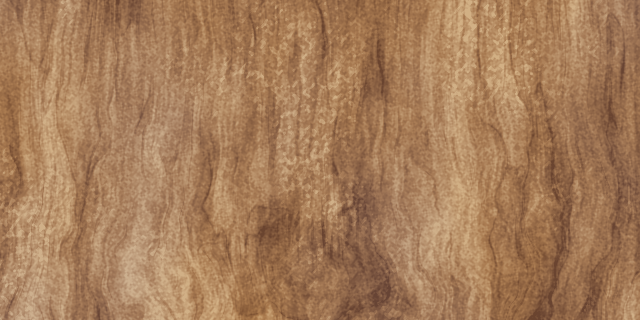
Give the GLSL for this texture, as a Shadertoy shader.

```glsl
const vec3 DARK_WOOD = vec3(0.515, 0.36, 0.26);
const vec3 MID_WOOD = vec3(0.648, 0.477, 0.337);
const vec3 PALE_WOOD = vec3(0.765, 0.628, 0.482);
const vec3 WARM_TINT = vec3(0.06, 0.0, -0.12);

const vec2 KNOT_CENTRE = vec2(0.98, 0.16);
const vec2 KNOT_RADII = vec2(0.25, 0.18);
const float KNOT_PUSH = 0.20;
const vec2 PATCH_TOP = vec2(1.19, 0.62);
const vec2 PATCH_FOOT = vec2(1.32, 0.20);
const float PATCH_RADIUS = 0.08;

const float BROAD_GAIN = 2.5;
const float STREAK_GAIN = 1.7;
const float FIBRE_GAIN = 0.75;
const float GRIT_GAIN = 0.95;
const float CURL_GAIN = 0.75;
const float VEIN_WIDTH = 0.006;
const float VEIN_DEPTH = 0.8;
const int VEIN_LAYERS = 3;

float hash(vec2 cell) {
    vec3 q = fract(vec3(cell.xyx) * 0.1031);
    q += dot(q, q.yzx + 33.33);
    return fract((q.x + q.y) * q.z);
}

float noise(vec2 p) {
    vec2 cell = floor(p);
    vec2 f = fract(p);
    f = f * f * (3.0 - 2.0 * f);
    float low = mix(hash(cell), hash(cell + vec2(1, 0)), f.x);
    float high = mix(hash(cell + vec2(0, 1)), hash(cell + vec2(1, 1)), f.x);
    return mix(low, high, f.y);
}

float fbm(vec2 p) {
    float sum = 0.0, gain = 0.53;
    for (int i = 0; i < 4; i++) {
        sum += gain * noise(p);
        p = mat2(0.96, 0.28, -0.28, 0.96) * p * 2.03 + 17.3;
        gain *= 0.5;
    }
    return sum;
}

float segmentDistance(vec2 p, vec2 a, vec2 b) {
    vec2 axis = b - a;
    float t = clamp(dot(p - a, axis) / dot(axis, axis), 0.0, 1.0);
    return length(p - a - axis * t);
}

// Grain runs upright, wavers more near the foot and parts around the knot
float grainCoordinate(vec2 p) {
    vec2 d = p - KNOT_CENTRE;
    float r2 = dot(d, d);
    float parted = d.x * r2 / (r2 + KNOT_PUSH * KNOT_PUSH);
    float waver = mix(0.42, 0.12, smoothstep(0.1, 0.8, p.y));
    return parted + KNOT_CENTRE.x + waver * (fbm(p * vec2(3.2, 2.6) + 4.0) - 0.5);
}

// Upright threads whose ends are staggered from column to column
float threads(float x, float y, float across, float along) {
    float stagger = 3.0 * noise(vec2(x * across * 0.6, y * along * 0.3));
    return noise(vec2(x * across, y * along + stagger));
}

// Broken dark contours of uneven width with a soft stain on one side
float veins(vec2 p, float grain) {
    float dark = 0.0;
    float uneven = noise(p * vec2(40.0, 22.0));
    for (int i = 0; i < VEIN_LAYERS; i++) {
        vec2 seed = vec2(13.7, 29.1) * float(i + 1);
        float field = fbm(vec2(grain * 4.2, p.y * 0.8) + seed) - 0.5;
        float slope = length(vec2(dFdx(field), dFdy(field))) * iResolution.y;
        float dist = field / max(slope, 0.7);
        float shown = smoothstep(0.48, 0.62, fbm(p * vec2(3.5, 2.6) + seed.yx));
        float line = 1.0 - smoothstep(0.0, VEIN_WIDTH * (0.5 + uneven), abs(dist));
        float stain = smoothstep(-0.004, 0.004, dist) * exp(-abs(dist) * 35.0);
        dark += shown * (line * (0.3 + 0.9 * uneven) + 0.55 * stain);
    }
    return min(dark, 1.3);
}

void mainImage(out vec4 fragColor, in vec2 fragCoord) {
    vec2 p = fragCoord / iResolution.y;
    float grain = grainCoordinate(p);
    float fibreX = mix(p.x, grain, 0.7);
    vec2 ragged = p + 0.15 * (vec2(fbm(p * 8.0), fbm(p * 8.0 + 23.0)) - 0.5);

    // Broad bands and streaks
    float tone = BROAD_GAIN * (fbm(vec2(grain * 5.0, p.y * 1.6) + 7.0) - 0.5);
    tone += STREAK_GAIN * (fbm(vec2(fibreX * 24.0, p.y * 3.5) + 31.0) - 0.5);

    // Pale patch, crisp on the right and faded on the left
    float edge = segmentDistance(ragged, PATCH_TOP, PATCH_FOOT) - PATCH_RADIUS;
    float side = smoothstep(-0.05, 0.06, p.x - mix(1.33, 1.19, smoothstep(0.2, 0.62, p.y)));
    float fade = mix(0.05, 0.008, side);
    float rimShown = side * smoothstep(0.3, 0.6, noise(p * 14.0 + 3.0));
    tone = mix(tone, 0.5 * tone + 0.5, 0.85 * smoothstep(fade, -fade, edge));
    tone -= 0.7 * rimShown * (1.0 - smoothstep(0.0, 0.008, abs(edge)));

    // Knot: torn swirls inside a broken, shaded outline
    vec2 k = (ragged - KNOT_CENTRE) / KNOT_RADII;
    float r = length(k);
    float inside = smoothstep(1.08, 0.85, r);
    float swirl = fbm(vec2(r * 6.0 + 2.0 * fbm(p * 9.0), k.x * 1.5 + k.y) + 63.0) - 0.5;
    tone += inside * (1.4 * swirl - 0.25);
    float outlineShown = smoothstep(0.25, 0.55, noise(k * 2.0 + 8.0));
    tone -= outlineShown * (0.5 * exp(-abs(r - 1.0) * 14.0) + 0.5 * exp(-abs(r - 1.0) * 55.0));

    // Short upright cracks above the heart of the knot
    vec2 c = (p - KNOT_CENTRE - vec2(0.02, 0.13)) / vec2(0.18, 0.22);
    float cracks = smoothstep(0.52, 0.75, threads(p.x, p.y, 85.0, 12.0));
    tone -= 0.75 * cracks * exp(-2.0 * dot(c, c));

    // Fine threads, sparse dark pores, curling lines and grit
    tone += FIBRE_GAIN * (threads(fibreX, p.y, 110.0, 10.0) - 0.5);
    tone -= 0.5 * smoothstep(0.68, 0.9, threads(fibreX + 3.0, p.y, 75.0, 8.0));
    float curled = p.x + 0.35 * fbm(p * vec2(5.0, 4.0) + 41.0);
    float curlShown = smoothstep(0.85, 0.25, p.y) * smoothstep(0.3, 0.6, fbm(p * 3.0 + 90.0));
    tone += CURL_GAIN * curlShown * (noise(vec2(curled * 95.0, p.y * 14.0)) - 0.5);
    vec2 turned = mat2(0.8, 0.6, -0.6, 0.8) * p;
    tone += GRIT_GAIN * (noise(turned * 165.0) - 0.5);

    // Small pale flakes in loose clusters
    float cluster = smoothstep(0.46, 0.64, fbm(p * vec2(4.0, 2.5) + 51.0));
    tone += 0.7 * cluster * smoothstep(0.58, 0.8, noise(turned * vec2(105.0, 80.0) + 12.0));

    tone -= VEIN_DEPTH * veins(p, grain) * (1.0 - 0.5 * inside);
    tone -= 0.6 * smoothstep(1.978, 1.99, p.x);
    tone = clamp(tone + 0.17, -1.8, 1.4);

    vec3 colour = tone < 0.0 ? mix(MID_WOOD, DARK_WOOD, -tone) : mix(MID_WOOD, PALE_WOOD, tone);
    colour += WARM_TINT * (fbm(p * vec2(2.5, 1.5) + 81.0) - 0.5);
    fragColor = vec4(colour, 1.0);
}
```
